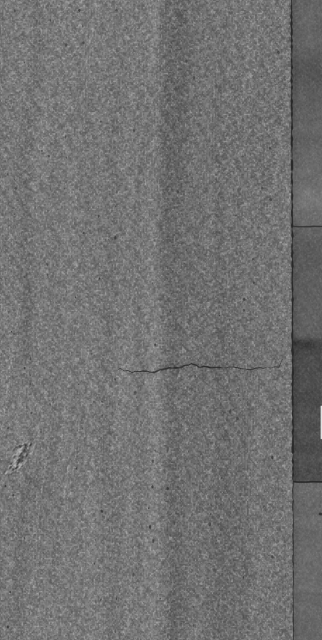
Write a Shadertoy shader that draws this texture.

```glsl
#define BASE_TONE 0.474
#define GRAIN_AMOUNT 0.14
#define SPECK_AMOUNT 0.09
#define STREAK_AMOUNT 0.03
#define PIT_DENSITY 0.13
#define CRACK_WIDTH 0.0011
#define JOINT_WIDTH 0.0013
#define SLAB_JOINT_TOP 0.646
#define SLAB_JOINT_LOW 0.247

float hash(vec2 p) {
    return fract(sin(dot(p, vec2(12.9898, 78.233))) * 43758.5);
}

float noise(vec2 p) {
    vec2 i = floor(p), f = fract(p);
    f = f * f * (3.0 - 2.0 * f);
    return mix(mix(hash(i), hash(i + vec2(1, 0)), f.x),
               mix(hash(i + vec2(0, 1)), hash(i + vec2(1, 1)), f.x), f.y);
}

float band(float x, float center, float width) {
    float d = (x - center) / width;
    return exp(-d * d);
}

float span(float x, float lo, float hi, float soft) {
    return smoothstep(lo - soft, lo + soft, x) * (1.0 - smoothstep(hi - soft, hi + soft, x));
}

float stroke(float d, float width, float aa) {
    return 1.0 - smoothstep(width - aa, width + aa, abs(d));
}

float segment(vec2 p, vec2 a, vec2 b) {
    vec2 ab = b - a;
    return length(p - a - ab * clamp(dot(p - a, ab) / dot(ab, ab), 0.0, 1.0));
}

// Long wheel-path streaks running along the lane
float laneTone(vec2 p) {
    float x = p.x + 0.005 * (noise(vec2(p.x * 6.0, p.y * 5.0)) - 0.5);
    float t = BASE_TONE - 0.036 * smoothstep(0.235, 0.265, x);
    t += 0.024 * band(x, 0.241, 0.009) + 0.018 * band(x, 0.41, 0.03);
    t -= 0.036 * band(x, 0.272, 0.02) + 0.016 * band(x, 0.345, 0.014);
    t -= 0.035 * band(x, 0.04 + 0.018 * smoothstep(0.72, 0.9, p.y), 0.011) * smoothstep(0.36, 0.5, p.y);
    t -= 0.03 * band(x, 0.03, 0.012) * span(p.y, 0.05, 0.22, 0.06);
    t -= 0.03 * band(x, 0.05, 0.016) * band(p.y, 0.24, 0.03);
    t -= 0.018 * band(x, 0.17, 0.018) + 0.02 * band(x, 0.216, 0.006);
    t += STREAK_AMOUNT * (noise(vec2(p.x * 70.0, p.y * 3.0)) - 0.5);
    return t + 0.025 * (noise(p * vec2(16.0, 5.0) + 9.0) - 0.5);
}

// Darker side strip made of separate slabs
float shoulderTone(vec2 p) {
    float t = 0.385 + 0.06 * band(p.y, 0.69, 0.05) - 0.04 * band(p.y, 0.88, 0.03);
    t -= 0.02 * span(p.y, 0.47, SLAB_JOINT_TOP, 0.002);
    t -= 0.08 * span(p.y, SLAB_JOINT_LOW, 0.47, 0.004);
    t -= 0.1 * band(p.y, 0.462, 0.009) * noise(p * vec2(50.0, 90.0));
    t += 0.025 * (1.0 - smoothstep(0.245, 0.249, p.y));
    t -= 0.03 * band(p.x, 0.46, 0.006);
    return t + 0.04 * (noise(p * vec2(25.0, 60.0)) - 0.5);
}

// Small ragged holes scattered over a jittered grid
float pits(vec2 p, float scale, float aa) {
    vec2 cell = floor(p * scale);
    vec2 center = (cell + 0.25 + 0.5 * vec2(hash(cell + 3.1), hash(cell + 7.7))) / scale;
    float chance = PIT_DENSITY * (0.25 + 0.8 * band(p.x, 0.16, 0.06) + band(p.x, 0.245, 0.02));
    float radius = mix(0.0006, 0.0025, pow(hash(cell + 5.3), 2.0));
    float d = length((p - center) * vec2(1.2, 0.6 + 0.5 * hash(cell + 1.9)));
    d += 0.0016 * (noise(p * 330.0) - 0.5);
    return step(hash(cell), chance) * (1.0 - smoothstep(radius - aa, radius + aa, d));
}

float crackDistance(vec2 p) {
    vec2 path[11] = vec2[11](vec2(0.186, 0.423), vec2(0.208, 0.419), vec2(0.241, 0.419),
        vec2(0.25, 0.423), vec2(0.28, 0.426), vec2(0.299, 0.431), vec2(0.314, 0.426),
        vec2(0.352, 0.426), vec2(0.391, 0.423), vec2(0.436, 0.427), vec2(0.441, 0.437));
    p.y += 0.003 * (noise(vec2(p.x * 170.0, 2.0)) - 0.5);
    float d = 1.0;
    for (int i = 0; i < 10; i++) d = min(d, segment(p, path[i], path[i + 1]));
    return d;
}

void mainImage(out vec4 fragColor, in vec2 fragCoord) {
    vec2 p = fragCoord / iResolution.y;
    float aa = 0.75 / iResolution.y;
    float jointX = mix(0.4585, 0.4555, p.y) + 0.001 * (noise(vec2(4.0, p.y * 170.0)) - 0.5);
    float side = smoothstep(jointX - aa, jointX + aa, p.x);

    // Surface tone, mineral grain and bright chips
    float tone = mix(laneTone(p), shoulderTone(p), side);
    float grain = GRAIN_AMOUNT * (noise(p * vec2(455.0, 425.0)) - 0.5);
    grain += SPECK_AMOUNT * (noise(p * vec2(290.0, 250.0) + 31.0) - 0.5);
    grain += 0.09 * smoothstep(0.62, 0.95, noise(p * vec2(400.0, 330.0) + 57.0)) - 0.008;
    tone += grain * mix(1.0, 0.4, side);

    // Pits and hairlines
    float pit = max(pits(p, 36.0, aa), 0.75 * pits(p + 0.37, 75.0, aa));
    tone = mix(tone, 0.2, 0.8 * pit * (1.0 - side));
    float wobble = 0.006 * (noise(vec2(p.y * 35.0, 6.0)) - 0.5);
    float hair = 0.5 * stroke(p.x - 0.161 - 0.3 * wobble, 0.0007, aa) * span(p.y, 0.0, 0.37, 0.04);
    hair += 0.4 * stroke(p.x - 0.41 - wobble, 0.0007, aa) * span(p.y, 0.7, 0.93, 0.03);
    hair += 0.5 * stroke(segment(p, vec2(0.175, 0.881), vec2(0.206, 0.87)), 0.0006, aa);
    tone = mix(tone, 0.28, hair * noise(p * 90.0));

    // Transverse crack, thinner toward both ends
    float taper = 0.5 + 0.7 * band(p.x, 0.28, 0.055);
    taper *= 0.65 + 0.7 * noise(vec2(p.x * 120.0, 5.0));
    float d = crackDistance(p);
    tone -= 0.05 * exp(-d * 350.0) * taper;
    tone = mix(tone, 0.14, stroke(d, CRACK_WIDTH * taper, aa) * (0.5 + 0.5 * noise(p * 160.0)));

    // Scaled scuff near the left edge, leaning up to the right
    vec2 q = mat2(0.78, 0.62, -0.62, 0.78) * (p - vec2(0.031, 0.288));
    float edge = length(q / vec2(0.013, 0.037)) + 0.6 * (noise(p * 100.0) - 0.5);
    float flakes = noise(q * vec2(380.0, 170.0)) - 0.5;
    tone += 0.42 * flakes * (1.0 - smoothstep(0.75, 1.15, edge));

    // Longitudinal joint with a ragged dark core
    float openness = mix(0.6, 1.0, smoothstep(0.24, 0.26, p.y));
    float ragged = JOINT_WIDTH * openness * (0.4 + 1.1 * noise(vec2(1.0, p.y * 190.0)));
    tone += 0.02 * band(p.x, jointX - 0.006, 0.004);
    tone = mix(tone, 0.15, stroke(p.x - jointX, ragged, aa) * (0.6 + 0.35 * openness));

    // Slab joints, stain and pale marker on the side strip
    float ripple = 0.0015 * (noise(vec2(p.x * 90.0, 8.0)) - 0.5);
    float slabs = 0.7 * stroke(p.y - SLAB_JOINT_TOP - ripple, 0.0011, aa);
    slabs = max(slabs, 0.9 * stroke(p.y - SLAB_JOINT_LOW - ripple, 0.0013, aa));
    tone = mix(tone, 0.14, slabs * side);
    tone = mix(tone, 0.16, 0.8 * stroke(segment(p, vec2(0.5, 0.197), vec2(0.506, 0.196)), 0.002, aa));
    float marker = smoothstep(0.501 - aa, 0.501 + aa, p.x) * span(p.y, 0.314, 0.366, aa);
    tone = mix(tone, 0.88, marker);

    fragColor = vec4(vec3(clamp(tone, 0.0, 1.0)), 1.0);
}
```
